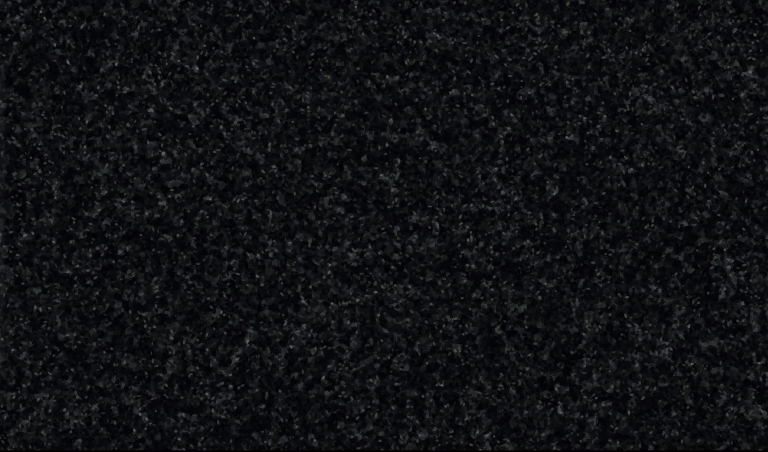
A Shadertoy shader for this texture:

```glsl
// Polished black granite: two scales of soft-edged cellular grains set a
// log-scaled tone, tinted blue or green per grain, with small pale mica
// flakes scattered in loose clusters on top.

#define COARSE_GRAINS 68.0    // grains per canvas height
#define FINE_GRAINS   138.0
#define FLAKE_CELLS   112.0
#define GRAIN_CRISP   15.0    // higher gives harder grain borders
#define BASE_TONE     0.050
#define TONE_CONTRAST 2.65
#define FLAKE_SHARE   0.17
#define FLAKE_GLOW    0.21
#define BLUE_TINT     vec3(0.95, 0.99, 1.13)
#define GREEN_TINT    vec3(0.93, 1.05, 1.02)
#define FLAKE_COLOR   vec3(1.03, 1.00, 0.90)

vec3 hash3(vec2 cell) {
    vec3 q = fract(cell.xyx * vec3(0.1031, 0.1030, 0.0973));
    q += dot(q, q.yxz + 33.33);
    return fract((q.xxy + q.yzz) * q.zyx);
}

// Cellular noise: random values per grain, blended only near the borders.
vec3 grains(vec2 p) {
    vec2 home = floor(p);
    vec3 sum = vec3(0.0);
    float total = 0.0;
    for (int y = -1; y <= 1; y++)
    for (int x = -1; x <= 1; x++) {
        vec2 cell = home + vec2(x, y);
        vec2 offset = cell + hash3(cell + 71.0).xy - p;
        float weight = exp(-GRAIN_CRISP * dot(offset, offset));
        sum += weight * hash3(cell + 19.0);
        total += weight;
    }
    return sum / max(total, 1e-6);
}

// Slow drift of brightness over the slab, about -1 to 1.
float drift(vec2 p) {
    return 0.4 * sin(7.0 * p.x + 2.0 * sin(5.0 * p.y))
         + 0.3 * sin(13.0 * p.y - 6.0 * p.x + 1.3)
         + 0.3 * sin(29.0 * p.x + 23.0 * p.y + 2.0 * sin(17.0 * p.x));
}

// Brightness of the thin, randomly turned flakes.
float flakes(vec2 p, float share, float blur) {
    vec2 home = floor(p);
    float glow = 0.0;
    for (int y = -1; y <= 1; y++)
    for (int x = -1; x <= 1; x++) {
        vec2 cell = home + vec2(x, y);
        vec3 place = hash3(cell + 233.0);
        vec3 look = hash3(cell + 401.0);
        float angle = 6.2832 * place.z;
        vec2 axis = vec2(cos(angle), sin(angle));
        vec2 d = p - cell - place.xy;
        d = abs(vec2(dot(d, axis), dot(d, vec2(-axis.y, axis.x))));
        vec2 radius = vec2(0.30 + 0.28 * look.y, 0.20 + 0.10 * look.z);
        float edge = (length(d / radius) - 1.0) * radius.y;
        float body = 1.0 - smoothstep(-0.5 * blur, 0.5 * blur, edge);
        float strength = 0.25 + 0.75 * look.z * look.z;
        glow = max(glow, body * strength * step(look.x, share));
    }
    return glow;
}

void mainImage(out vec4 fragColor, in vec2 fragCoord) {
    vec2 p = fragCoord / iResolution.y;
    float pixel = 1.0 / iResolution.y;

    // Grain tone on a logarithmic scale
    vec3 coarse = grains(p * COARSE_GRAINS);
    vec3 fine = grains(p * FINE_GRAINS + 57.0);
    float slow = drift(p);
    float tone = 0.62 * (coarse.x - 0.5) + 0.62 * (fine.x - 0.5) + 0.03 * slow;
    float light = BASE_TONE * exp(TONE_CONTRAST * tone);

    // Mineral tint, with the deepest grains leaning blue
    float hue = smoothstep(0.3, 0.7, 0.7 * coarse.y + 0.3 * fine.y);
    vec3 color = light * mix(BLUE_TINT, GREEN_TINT, hue);
    color.b += 0.013 * (1.0 - smoothstep(0.02, 0.09, light));

    // Flakes gather where the clustering noise is high
    float cluster = grains(p * 24.0 + 131.0).x;
    float share = FLAKE_SHARE * (0.35 + 1.3 * cluster) * (1.0 + 0.25 * slow);
    float glow = flakes(p * FLAKE_CELLS, share, max(pixel * FLAKE_CELLS, 0.3));
    color += FLAKE_GLOW * glow * mix(vec3(1.0), FLAKE_COLOR, fine.z);

    // Worn pale rim at the left, dark rim along the bottom
    float rim = 1.0 - smoothstep(0.006, 0.014, p.x);
    rim *= smoothstep(0.18, 0.25, p.y) * (1.0 - smoothstep(0.83, 0.9, p.y));
    color += 0.035 * rim;
    color *= smoothstep(0.002, 0.002 + 1.5 * pixel, p.y);

    fragColor = vec4(color, 1.0);
}
```
